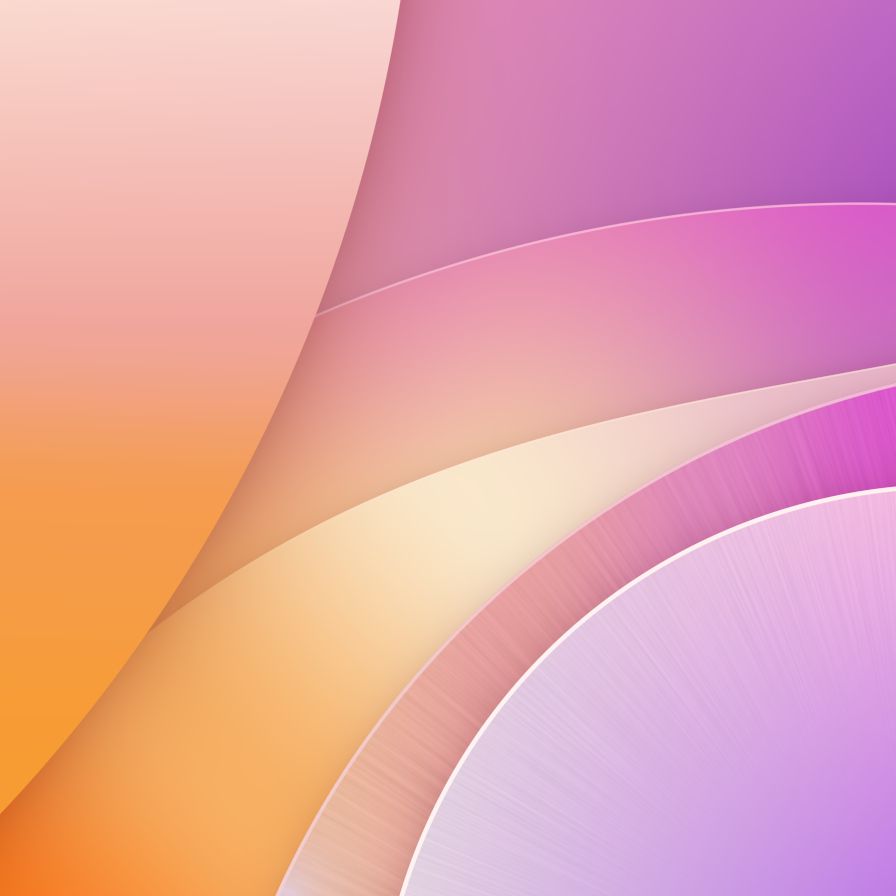
A Shadertoy shader for this background:

```glsl
// Overlapping curved sheets in orange, pink and violet, with soft shadows and bright rims.

float hash(vec2 p) {
    return fract(sin(dot(p, vec2(127.1, 311.7))) * 43758.5);
}

vec2 gradientAt(vec2 cell) {
    float angle = 6.2832 * hash(cell);
    return vec2(cos(angle), sin(angle));
}

float gradientNoise(vec2 p) {
    vec2 i = floor(p), f = p - i;
    vec2 w = f * f * f * (f * (f * 6.0 - 15.0) + 10.0);
    vec2 e = vec2(1.0, 0.0);
    float low = mix(dot(gradientAt(i), f), dot(gradientAt(i + e), f - e), w.x);
    float high = mix(dot(gradientAt(i + e.yx), f - e.yx),
                     dot(gradientAt(i + 1.0), f - 1.0), w.x);
    return mix(low, high, w.y);
}

float circle(vec2 p, vec2 centre, float radius) {
    return length(p - centre) - radius;
}

// Approximate signed distance to a cubic; k holds its rising coefficients.
float belowCubic(vec2 p, vec4 k) {
    float height = k.x + p.x * (k.y + p.x * (k.z + p.x * k.w));
    float slope = k.y + p.x * (2.0 * k.z + 3.0 * k.w * p.x);
    return (p.y - height) / sqrt(1.0 + slope * slope);
}

vec3 ramp3(vec3 a, vec3 b, vec3 c, vec3 stops, float t) {
    vec3 first = mix(a, b, smoothstep(stops.x, stops.y, t));
    return mix(first, c, smoothstep(stops.y, stops.z, t));
}

vec3 corners(vec3 bl, vec3 br, vec3 tl, vec3 tr, vec2 t) {
    t = clamp(t, 0.0, 1.0);
    return mix(mix(bl, br, t.x), mix(tl, tr, t.x), t.y);
}

// Fine streaks running outward from a centre.
float brushed(vec2 p, vec2 centre) {
    vec2 q = p - centre;
    float angle = atan(q.y, q.x), radius = length(q);
    return gradientNoise(vec2(angle * 150.0, radius * 5.0))
         + 0.6 * gradientNoise(vec2(angle * 340.0, radius * 8.0));
}

// Multiply a shadow outside the edge; x is strength and y is spread.
vec3 castShadow(vec3 base, float d, vec3 tint, vec2 shadow) {
    return base * (1.0 - tint * shadow.x * exp(-max(d, 0.0) / shadow.y));
}

vec3 cover(vec3 base, vec3 fill, float d, float px) {
    return mix(base, fill, smoothstep(px, -px, d));
}

vec3 addRim(vec3 base, vec3 rim, float d, float halfWidth, float alpha, float px) {
    float line = 1.0 - smoothstep(halfWidth - px, halfWidth + px, abs(d + halfWidth));
    return mix(base, rim, line * alpha);
}

void mainImage(out vec4 fragColor, in vec2 fragCoord) {
    vec2 p = fragCoord / iResolution.xy;
    float px = 0.8 / iResolution.y;
    vec3 shade = vec3(0.55, 0.85, 0.75);

    // Edges, negative inside each sheet
    vec2 bandCentre = vec2(1.233, -0.414), discCentre = vec2(1.063, -0.184);
    float dPink = circle(p, vec2(0.960, -0.764), 1.538);
    float dCream = belowCubic(p, vec4(0.144, 1.054, -0.946, 0.3425));
    float dBand = circle(p, bandCentre, 1.014);
    float dDisc = circle(p, discCentre, 0.644);
    float dPanel = circle(p, vec2(-1.243, 1.267), 1.711);

    // Violet backdrop
    vec3 col = corners(vec3(0.90, 0.61, 0.66), vec3(0.65, 0.29, 0.74),
                       vec3(0.92, 0.59, 0.70), vec3(0.75, 0.41, 0.77),
                       (p - vec2(0.35, 0.65)) / vec2(0.65, 0.35));

    // Pink sheet
    vec3 stops = vec3(0.15, 0.52, 1.05);
    vec3 pinkLow = ramp3(vec3(0.95, 0.66, 0.38), vec3(0.95, 0.78, 0.65),
                         vec3(0.79, 0.43, 0.75), stops, p.x);
    vec3 pinkHigh = ramp3(vec3(0.91, 0.65, 0.56), vec3(0.91, 0.55, 0.70),
                          vec3(0.86, 0.33, 0.80), stops, p.x);
    vec3 pink = mix(pinkLow, pinkHigh, clamp(dCream / 0.22, 0.0, 1.0));
    col = castShadow(col, dPink, shade, vec2(0.07, 0.015));
    col = cover(col, pink, dPink, px);
    col = addRim(col, vec3(0.98, 0.77, 0.86), dPink, 0.0013, 0.75, px);

    // Cream sheet, coloured along the rising diagonal
    float diagonal = p.x + p.y;
    vec3 cream = ramp3(vec3(0.98, 0.48, 0.12), vec3(0.97, 0.69, 0.39),
                       vec3(0.98, 0.91, 0.80), vec3(-0.05, 0.38, 0.98), diagonal);
    cream = mix(cream, vec3(0.92, 0.73, 0.80), smoothstep(0.95, 1.58, diagonal));
    col = castShadow(col, dCream, shade, vec2(0.10, 0.014));
    col = cover(col, cream, dCream, px);
    col = addRim(col, vec3(1.0, 0.90, 0.84), dCream, 0.001, 0.6 * smoothstep(0.2, 0.6, p.x), px);

    // Brushed band
    vec3 band = ramp3(vec3(0.92, 0.72, 0.60), vec3(0.91, 0.63, 0.63),
                      vec3(0.88, 0.53, 0.75), vec3(0.34, 0.58, 0.82), p.x);
    band = mix(band, vec3(0.86, 0.34, 0.80), smoothstep(0.78, 1.02, p.x));
    band = mix(band, vec3(0.88, 0.80, 0.86), exp(-length(p - vec2(0.32, 0.0)) / 0.045));
    band += 0.035 * brushed(p, bandCentre);
    col = castShadow(col, dBand, shade, vec2(0.11, 0.018));
    col = cover(col, band, dBand, px);
    col = addRim(col, vec3(0.96, 0.82, 0.84), dBand, 0.002, 0.8, px);

    // Pale brushed disc
    vec3 disc = corners(vec3(0.89, 0.83, 0.88), vec3(0.75, 0.49, 0.90),
                        vec3(0.90, 0.86, 0.88), vec3(0.96, 0.73, 0.88),
                        (p - vec2(0.45, 0.0)) / vec2(0.55, 0.46));
    disc += 0.03 * brushed(p, discCentre) * smoothstep(-0.4, 0.0, dDisc);
    col = castShadow(col, dDisc, shade, vec2(0.16, 0.025));
    col = cover(col, disc, dDisc, px);
    col = addRim(col, vec3(1.0, 0.96, 0.95), dDisc, 0.0025, 0.95, px);

    // Large left panel, warm at its foot
    vec3 panel = ramp3(vec3(0.97, 0.61, 0.20), vec3(0.96, 0.61, 0.30),
                       vec3(0.94, 0.65, 0.62), vec3(0.15, 0.42, 0.67), p.y + 0.04 * p.x);
    panel = mix(panel, vec3(0.98, 0.85, 0.81), clamp((p.y - 0.64) / 0.36, 0.0, 1.0));
    panel += vec3(-0.01, -0.02, 0.04) * p.x * smoothstep(0.6, 1.0, p.y);
    col = castShadow(col, dPanel, vec3(0.45, 0.8, 0.85), vec2(0.30, 0.045));
    col = cover(col, panel, dPanel, px);

    fragColor = vec4(clamp(col, 0.0, 1.0), 1.0);
}
```
